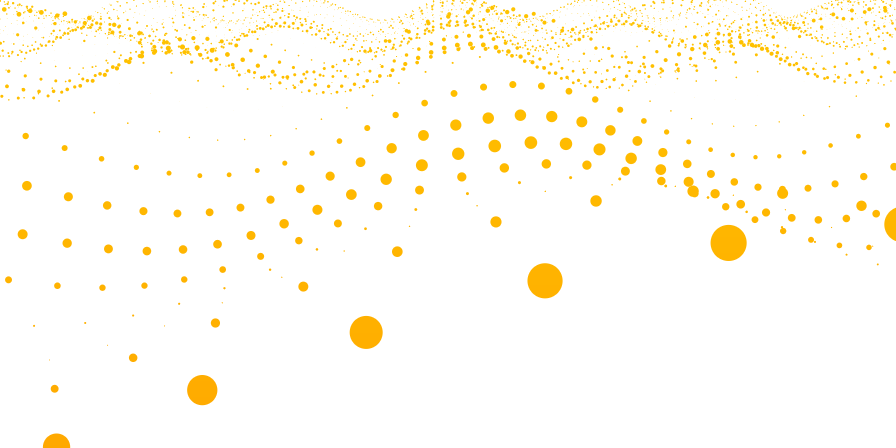
A WebGL 1 fragment shader for this background:

```glsl
precision highp float;

uniform vec2 u_resolution;

// Colours
const vec3 PAPER = vec3(1.0);
const vec3 AMBER_LOW = vec3(1.0, 0.66, 0.0);
const vec3 AMBER_HIGH = vec3(1.0, 0.77, 0.0);

// Grid of dots: rows run away from the viewer, columns run across
const int ROWS = 42;
const float FIRST_ROW = -2.0;
const float COLUMN_FREQ = 0.3;
const float ROW_FREQ = 0.5;
const float ROW_TROUGH = 2.7;

// Perspective, in canvas heights
const vec2 VANISH = vec2(-0.026, 1.021);
const float COLUMN_SHIFT = 2.6;
const float DEPTH_BASE = 7.26;
const float DEPTH_PER_ROW = 1.69;
const float DEPTH_PER_COLUMN = 0.0845;
const float DEPTH_PER_HEIGHT = 0.81;
const float EYE_HEIGHT = 4.2;
const float WAVE_HEIGHT = 1.7;

// Dot sizes
const float DOT_SIZE = 0.175;
const float SIZE_PEAK_ROW = 3.55;
const float SIZE_POWER = 1.5;
const float SMALL_BAND = 0.6;

// Height of the wavy sheet, from -2 to 2
float sheetHeight(float column, float row) {
  return cos(COLUMN_FREQ * column) - cos(ROW_FREQ * (row - ROW_TROUGH));
}

float sheetDepth(float column, float row) {
  return DEPTH_BASE + DEPTH_PER_ROW * row + DEPTH_PER_COLUMN * column
       - DEPTH_PER_HEIGHT * sheetHeight(column, row);
}

// Column seen at screen position x, solved by fixed-point steps
float columnAt(float x, float row) {
  float column = 0.0;
  for (int i = 0; i < 6; i++) {
    column = (x - VANISH.x) * sheetDepth(column, row) - COLUMN_SHIFT;
  }
  return column;
}

// Dot size swells and shrinks in bands of rows
float dotSize(float column, float row) {
  float band = cos(ROW_FREQ * (row - SIZE_PEAK_ROW));
  float size = DOT_SIZE * pow(abs(band), SIZE_POWER);
  size *= band < 0.0 ? SMALL_BAND : 1.0;
  return size * (0.9 + 0.15 * cos(COLUMN_FREQ * column));
}

// Coverage of the nearest dot in one row
float dotCoverage(vec2 p, float row) {
  float column = floor(columnAt(p.x, row) + 0.5);
  float depth = sheetDepth(column, row);
  float drop = EYE_HEIGHT - WAVE_HEIGHT * sheetHeight(column, row);
  vec2 center = VANISH + vec2(column + COLUMN_SHIFT, -drop) / depth;
  float radius = dotSize(column, row) / depth;
  float edge = (radius - length(p - center)) * u_resolution.y;
  float tinyFade = min(1.0, 2.0 * radius * u_resolution.y);
  return clamp(edge + 0.5, 0.0, 1.0) * tinyFade;
}

void main() {
  vec2 p = (gl_FragCoord.xy - vec2(0.5 * u_resolution.x, 0.0)) / u_resolution.y;

  float coverage = 0.0;
  for (int i = 0; i < ROWS; i++) {
    coverage = max(coverage, dotCoverage(p, FIRST_ROW + float(i)));
  }

  vec3 amber = mix(AMBER_LOW, AMBER_HIGH, clamp(p.y, 0.0, 1.0));
  gl_FragColor = vec4(mix(PAPER, amber, coverage), 1.0);
}
```
